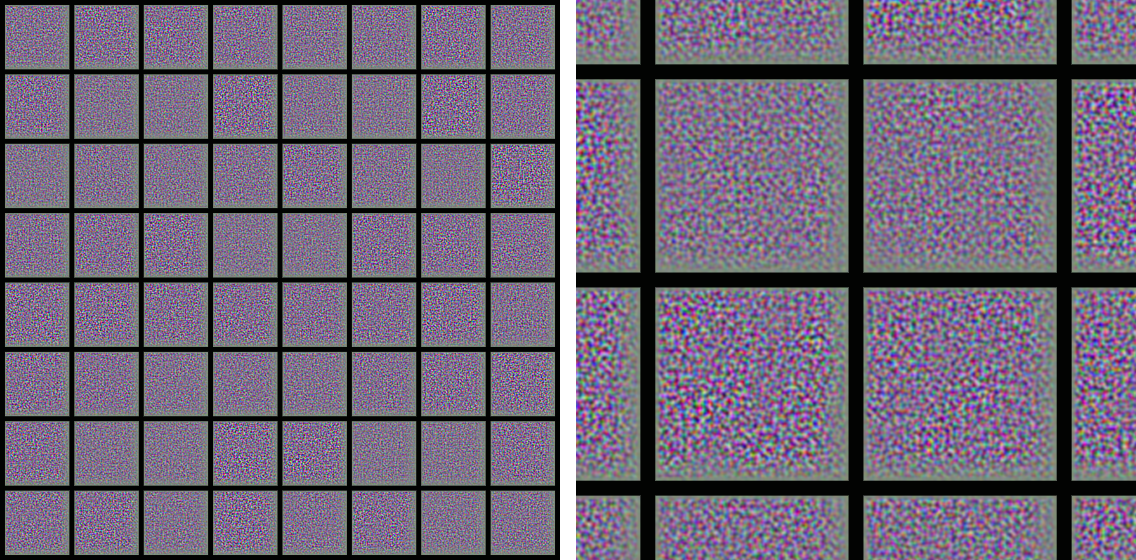
Left: the whole. Right: its middle third, enlarged.
This pattern is drawn by a WebGL 2 fragment shader. Its source:

```glsl
#version 300 es
precision highp float;

uniform vec2 u_resolution;
out vec4 fragColor;

const float TILES = 8.0;
const float GAP = 0.0089;
const float GRAINS = 37.0;
const float TAU = 6.2831853;
const vec3 GAP_COLOR = vec3(0.006, 0.010, 0.008);
const vec3 GRAIN_MEAN = vec3(0.505, 0.430, 0.555);
const vec3 GRAIN_SPREAD = vec3(0.62, 0.66, 0.62);
const vec3 MARGIN_COLOR = vec3(0.500, 0.520, 0.515);
const vec3 RIM_COLOR = vec3(0.49, 0.57, 0.47);

// Integer hash of a lattice point and seed, in 0..1
float hash(ivec2 p, int seed) {
    uint h = uint(p.x) * 1597334677u ^ uint(p.y) * 3812015801u ^ uint(seed) * 2654435769u;
    h = (h ^ (h >> 16)) * 2246822519u;
    h = (h ^ (h >> 13)) * 3266489917u;
    return float((h ^ (h >> 16)) >> 8) / 16777216.0;
}

float cornerRamp(ivec2 corner, vec2 offset, int seed) {
    float angle = TAU * hash(corner, seed);
    return dot(vec2(cos(angle), sin(angle)), offset);
}

float gradientNoise(vec2 p, int seed) {
    ivec2 i = ivec2(floor(p));
    vec2 f = fract(p);
    vec2 w = f * f * f * (f * (f * 6.0 - 15.0) + 10.0);
    float low = mix(cornerRamp(i, f, seed),
                    cornerRamp(i + ivec2(1, 0), f - vec2(1, 0), seed), w.x);
    float high = mix(cornerRamp(i + ivec2(0, 1), f - vec2(0, 1), seed),
                     cornerRamp(i + ivec2(1, 1), f - vec2(1, 1), seed), w.x);
    return mix(low, high, w.y);
}

// Independent grain for each colour channel
vec3 colorGrain(vec2 p, int seed) {
    vec3 grain;
    for (int c = 0; c < 3; c++) {
        vec2 shift = vec2(0.37, 0.61) * float(c);
        grain[c] = gradientNoise(p + shift, seed * 3 + c);
    }
    return grain;
}

// Fine regular weave under the grain
vec3 weave(vec2 uv) {
    vec2 phase = uv * GRAINS * 0.5 * TAU;
    return vec3(sin(phase.x), sin(phase.x + phase.y), sin(phase.y + 1.0));
}

// 1 inside the tile, falling toward the quiet right and bottom margins
float grainStrength(vec2 uv) {
    float sides = smoothstep(-0.03, 0.06, uv.x) * (1.0 - smoothstep(0.82, 1.0, uv.x));
    float ends = smoothstep(0.0, 0.16, uv.y) * (1.0 - smoothstep(0.95, 1.04, uv.y));
    return sides * ends;
}

vec3 tileColor(vec2 uv, ivec2 tile) {
    int seed = tile.x + tile.y * int(TILES) + 1;
    float contrast = mix(0.66, 1.12, hash(tile, 101));
    float strength = grainStrength(uv);
    float patches = 1.0 + 0.5 * gradientNoise(uv * 4.0, seed + 500);

    vec3 base = mix(MARGIN_COLOR, GRAIN_MEAN, strength * min(contrast + 0.1, 1.0));
    vec3 grain = colorGrain(uv * GRAINS, seed) * GRAIN_SPREAD;
    vec3 color = base + grain * contrast * patches * mix(0.35, 1.0, strength);
    color += weave(uv) * 0.035;

    // Pale green outer rim
    vec2 border = min(uv, 1.0 - uv);
    float rim = 1.0 - smoothstep(0.008, 0.026, min(border.x, border.y));
    return mix(color, RIM_COLOR, rim * 0.65);
}

// Smooth mask of a centred square
float squareMask(vec2 p, float halfSize, float blur) {
    vec2 d = abs(p) - halfSize;
    return 1.0 - smoothstep(-blur, blur, max(d.x, d.y));
}

void main() {
    vec2 canvas = gl_FragCoord.xy / u_resolution;
    float pitch = (1.0 - GAP) / TILES;
    float size = pitch - GAP;

    // Tile index and local position, with half a gap around each tile
    vec2 grid = (canvas - 0.5 * GAP) / pitch;
    ivec2 tile = ivec2(clamp(floor(grid), 0.0, TILES - 1.0));
    vec2 local = (grid - vec2(tile) - 0.5) * pitch;
    vec2 uv = local / size + 0.5;

    float pixel = 1.0 / min(u_resolution.x, u_resolution.y);
    float mask = squareMask(local, 0.5 * size, 0.6 * pixel);
    vec3 color = mix(GAP_COLOR, tileColor(uv, tile), mask);
    fragColor = vec4(clamp(color, 0.0, 1.0), 1.0);
}
```
